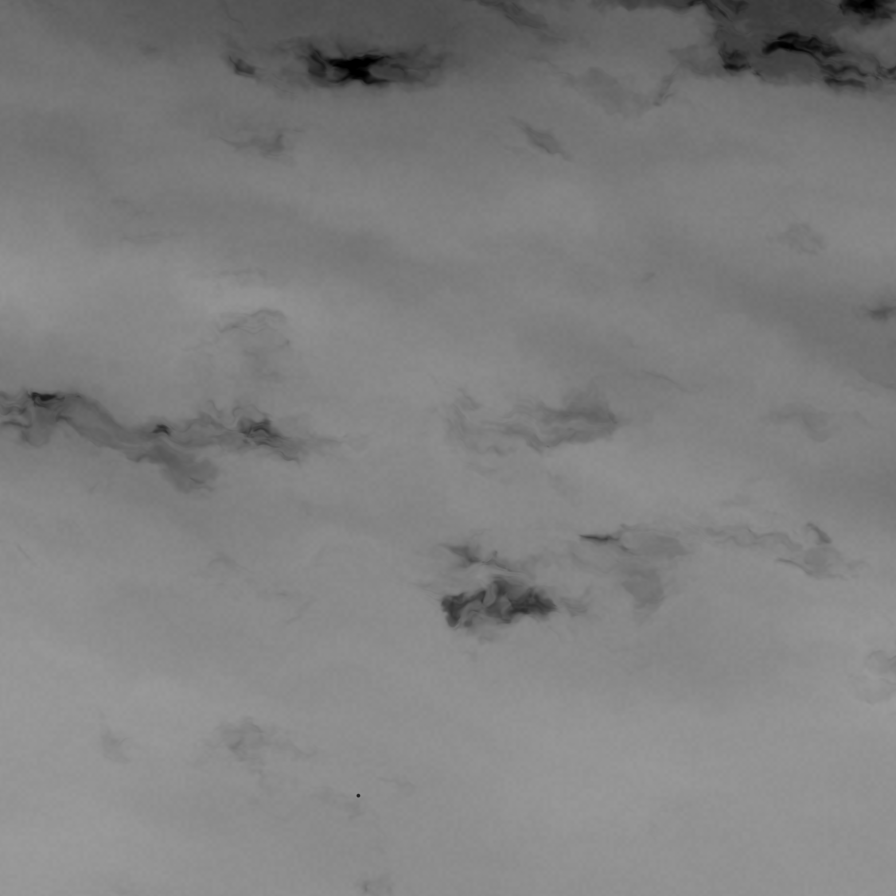
Give the GLSL for this texture, as a Shadertoy shader.

```glsl
// Draws a hazy grey overcast sky with soft streaks and ragged dark cloud patches.

const float LOW_SKY = 0.572;      // brightness near the bottom
const float MID_DIM = 0.065;      // loss of light towards the middle
const float TOP_DIM = 0.125;      // further loss towards the top
const float VEIL_CONTRAST = 0.22;
const float PATCH_DEPTH = 0.145;
const float CRACK_DEPTH = 0.24;
const float GRAIN = 0.018;

float hash(vec2 cell) {
    vec3 q = fract(vec3(cell.xyx) * 0.1031);
    q += dot(q, q.yzx + 33.33);
    return fract((q.x + q.y) * q.z);
}

float valueNoise(vec2 p) {
    vec2 cell = floor(p);
    vec2 f = fract(p);
    vec2 w = f * f * f * (f * (f * 6.0 - 15.0) + 10.0);
    float low = mix(hash(cell), hash(cell + vec2(1.0, 0.0)), w.x);
    float high = mix(hash(cell + vec2(0.0, 1.0)), hash(cell + vec2(1.0)), w.x);
    return mix(low, high, w.y);
}

// Layered noise, normalised to 0..1; each octave is turned to hide the lattice.
float fbm(vec2 p, int octaves, float gain) {
    mat2 turn = mat2(0.8, 0.6, -0.6, 0.8);
    float sum = 0.0, total = 0.0, weight = 1.0;
    for (int i = 0; i < octaves; i++) {
        sum += weight * valueNoise(p);
        total += weight;
        weight *= gain;
        p = turn * p * 2.03 + 17.3;
    }
    return sum / total;
}

// Soft elliptical region of influence.
float softSpot(vec2 p, vec2 centre, vec2 radius) {
    vec2 d = (p - centre) / radius;
    return exp(-dot(d, d));
}

// Where dark patches gather: two middle bands, the sides and the top.
float patchCoverage(vec2 p) {
    float middle = softSpot(p, vec2(0.59, 0.53), vec2(0.20, 0.06))
                 + softSpot(p, vec2(0.26, 0.51), vec2(0.15, 0.07))
                 + softSpot(p, vec2(0.57, 0.36), vec2(0.31, 0.065));
    float sides = softSpot(p, vec2(0.02, 0.56), vec2(0.13, 0.03))
                + softSpot(p, vec2(0.97, 0.56), vec2(0.11, 0.06));
    float top = softSpot(p, vec2(0.88, 1.0), vec2(0.32, 0.12))
              + 0.8 * softSpot(p, vec2(0.24, 0.90), vec2(0.25, 0.07));
    return min(middle + 0.85 * sides + 0.9 * top, 1.0);
}

float skyGradient(float height) {
    return LOW_SKY - MID_DIM * smoothstep(0.15, 0.65, height)
                   - TOP_DIM * smoothstep(0.72, 1.0, height);
}

void mainImage(out vec4 fragColor, in vec2 fragCoord) {
    vec2 p = fragCoord / iResolution.xy;

    // Warp and shear give ragged edges and streaks that sink to the right.
    vec2 warp = vec2(fbm(p * 13.0, 4, 0.6), fbm(p * 13.0 + 41.0, 4, 0.6)) - 0.5;
    vec2 ragged = p + warp * vec2(0.09, 0.06);
    vec2 slanted = ragged + vec2(0.0, 0.16 * p.x);

    // Broad haze, calmer near the bottom.
    float veil = fbm(slanted * vec2(2.6, 7.5) + 5.0, 4, 0.45) - 0.5;
    float haze = veil * VEIL_CONTRAST * mix(0.45, 1.0, smoothstep(0.1, 0.5, p.y));

    // Dark patches with small, nearly black cracks inside.
    float body = fbm(slanted * vec2(7.0, 15.0) + 9.0, 5, 0.55);
    float coverage = patchCoverage(ragged);
    float cloud = smoothstep(0.47, 0.86, body + 0.40 * (coverage - 0.5));
    float crackNoise = fbm(slanted * vec2(20.0, 34.0) + 23.0, 4, 0.55);
    float crack = smoothstep(0.48, 0.82, crackNoise) * smoothstep(0.15, 0.9, cloud);

    float grain = (valueNoise(p * 230.0) - 0.5) * GRAIN;
    float grey = skyGradient(p.y) + haze - PATCH_DEPTH * cloud
               - CRACK_DEPTH * crack + grain;

    // One tiny dark speck in the clear lower sky.
    float speck = 1.0 - smoothstep(0.001, 0.003, length(p - vec2(0.40, 0.112)));
    grey = mix(grey, 0.12, speck);

    fragColor = vec4(vec3(clamp(grey, 0.0, 1.0)), 1.0);
}
```
